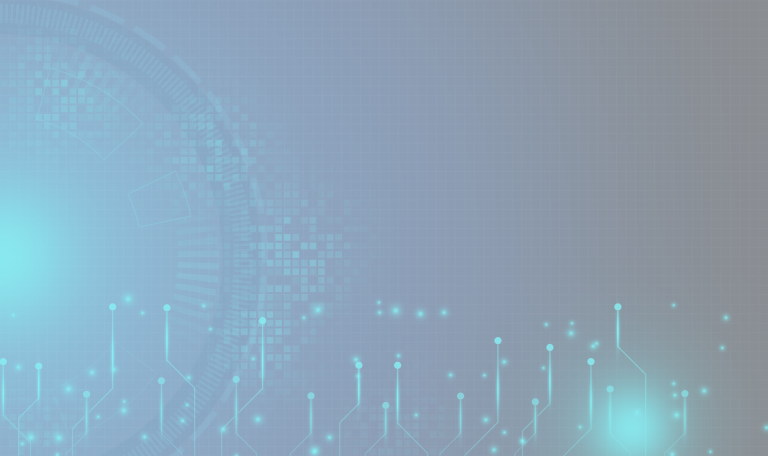
Write a Shadertoy shader that draws this background.

```glsl
// Blue-grey technology backdrop: glowing dial, mosaic tiles, circuit traces and sparks.

const vec3 CYAN = vec3(0.53, 0.93, 0.95);

float hash(vec2 p) {
    return fract(sin(dot(p, vec2(127.1, 311.7))) * 43758.5453);
}

// Soft-edged coverage of a distance below zero
float fill(float d) {
    float px = 1.0 / iResolution.y;
    return 1.0 - smoothstep(-0.7 * px, 0.7 * px, d);
}

float band(float v, float lo, float hi) {
    return fill(abs(v - 0.5 * (lo + hi)) - 0.5 * (hi - lo));
}

float segment(vec2 p, vec2 a, vec2 b) {
    vec2 ab = b - a;
    return length(p - a - ab * clamp(dot(p - a, ab) / dot(ab, ab), 0.0, 1.0));
}

float gauss(vec2 p, float radius) {
    return exp(-dot(p, p) / (radius * radius));
}

// Outline of a ring sector between two angles
float sectorFrame(float r, float a, float lo, float hi) {
    float side = (abs(a - 0.5 * (lo + hi)) - 0.5 * (hi - lo)) * r;
    return fill(abs(max(abs(r - 0.37) - 0.058, side)) - 0.0011);
}

// Ticked rings and thin frames around the left glow
vec3 dial(vec3 col, vec2 c) {
    float r = length(c), a = atan(c.y, c.x);
    float ticks = smoothstep(-0.35, 0.35, sin(a * 290.0));
    float dashes = smoothstep(-0.8, -0.6, sin(a * 34.0));
    float bars = smoothstep(-0.3, 0.3, sin(a * 105.0));
    col = mix(col, vec3(0.47, 0.62, 0.74), 0.22 * band(r, 0.488, 0.572));
    col = mix(col, vec3(0.55, 0.76, 0.86), 0.30 * ticks * band(r, 0.513, 0.555));
    col = mix(col, vec3(0.55, 0.76, 0.86), 0.32 * dashes * band(r, 0.575, 0.588));
    float barZone = exp(-pow((a + 0.1) * 4.0, 2.0)) + 0.6 * exp(-pow((a - 1.1) * 4.0, 2.0));
    col = mix(col, CYAN, 0.16 * bars * barZone * band(r, 0.39, 0.48));
    float frames = sectorFrame(r, a, 0.75, 1.31) + sectorFrame(r, a, 0.21, 0.455)
                 + 0.5 * sectorFrame(r, a, -1.2, -0.64);
    return mix(col, CYAN, 0.25 * frames);
}

// Square tiles that thin out away from a few clusters
float mosaic(vec2 p) {
    float size = 0.0188;
    vec2 id = floor(p / size), f = abs(fract(p / size) - 0.5) * size;
    vec2 m = (id + 0.5) * size;
    float density = gauss(m - vec2(0.13, 0.79), 0.12) + gauss(m - vec2(0.46, 0.67), 0.11)
                  + gauss(m - vec2(0.64, 0.45), 0.12) + gauss(m - vec2(0.57, 0.25), 0.09)
                  + 0.5 * gauss(m - vec2(0.07, 0.05), 0.12) + 0.3 * gauss(m - vec2(0.87, 0.04), 0.13);
    float lit = step(0.28, hash(id)) * (0.25 + 0.75 * hash(id + 31.0));
    return fill(max(f.x, f.y) - 0.0073) * lit * min(density, 1.0);
}

// Trace: x, top, height of the bend, sideways shift
float trace(vec2 p, vec4 t) {
    vec2 top = t.xy, bend = t.xz;
    vec2 turn = bend + vec2(t.w, -abs(t.w));
    float d = min(segment(p, top, bend), segment(p, bend, turn));
    d = min(d, segment(p, turn, vec2(turn.x, -0.1)));
    float line = 0.6 * fill(d - 0.0012) * (0.5 + 0.5 * smoothstep(-0.1, 0.3, p.y));
    float pulse = 0.6 * gauss((p - mix(bend, top, 0.4)) * vec2(9.0, 1.0), 0.04);
    return max(line + pulse, 0.85 * fill(length(p - top) - 0.0078));
}

void mainImage(out vec4 fragColor, in vec2 fragCoord) {
    vec2 p = fragCoord / iResolution.y;
    vec2 c = p - vec2(0.0, 0.437);
    float d = length(c);

    // Backdrop from blue at the left to grey at the right
    vec3 col = mix(vec3(0.56, 0.71, 0.83), vec3(0.55, 0.625, 0.725), smoothstep(0.1, 0.95, d));
    col = mix(col, vec3(0.54, 0.555, 0.575), smoothstep(0.75, 1.75, d));

    // Fine grid
    vec2 g = abs(fract(p / 0.0208) - 0.5) * 0.0208;
    col += 0.014 * fill(0.0094 - max(g.x, g.y));

    col = dial(col, c);
    col = mix(col, vec3(0.53, 0.83, 0.89), 0.65 * mosaic(p));

    // Two large glows
    vec2 e = p - vec2(1.386, 0.062);
    col = mix(col, CYAN, 0.65 * gauss(c, 0.15) + 0.25 * gauss(c, 0.32));
    col = mix(col, CYAN, 0.60 * gauss(e, 0.085) + 0.30 * gauss(e, 0.19));

    // Long circuit traces
    vec4 traces[11] = vec4[11](
        vec4(0.007, 0.207, 0.090, 0.060), vec4(0.085, 0.197, 0.127, -0.044),
        vec4(0.247, 0.327, 0.148, -0.088), vec4(0.366, 0.325, 0.210, 0.061),
        vec4(0.576, 0.297, 0.148, -0.090), vec4(0.787, 0.199, 0.115, -0.042),
        vec4(0.872, 0.199, 0.072, 0.066), vec4(1.092, 0.253, 0.074, -0.072),
        vec4(1.206, 0.238, 0.115, -0.060), vec4(1.296, 0.207, 0.060, -0.088),
        vec4(1.355, 0.327, 0.240, 0.061));
    float light = 0.0;
    for (int i = 0; i < 11; i++) light = max(light, trace(p, traces[i]));

    // Short traces at an even pitch
    for (int i = 0; i < 9; i++) {
        float k = float(i), h = hash(vec2(k, 4.0));
        vec4 t = vec4(0.19 + 0.164 * k, 0.11 + 0.07 * h, 0.05, h < 0.5 ? -0.045 : 0.045);
        light = max(light, 0.75 * trace(p, t));
    }
    col = mix(col, CYAN, min(light, 1.0));

    // Scattered sparks, denser toward the bottom
    for (int i = 0; i < 64; i++) {
        float k = float(i), h = hash(vec2(k, 7.0));
        vec2 s = p - vec2(1.684 * fract(k * 0.618 + 0.1 * h), 0.36 * pow(hash(vec2(k, 2.0)), 1.4));
        float size = mix(0.006, 0.014, h * h);
        col = mix(col, CYAN, 0.45 * gauss(s, size) + 0.45 * gauss(s, 0.4 * size));
    }
    fragColor = vec4(col, 1.0);
}
```
